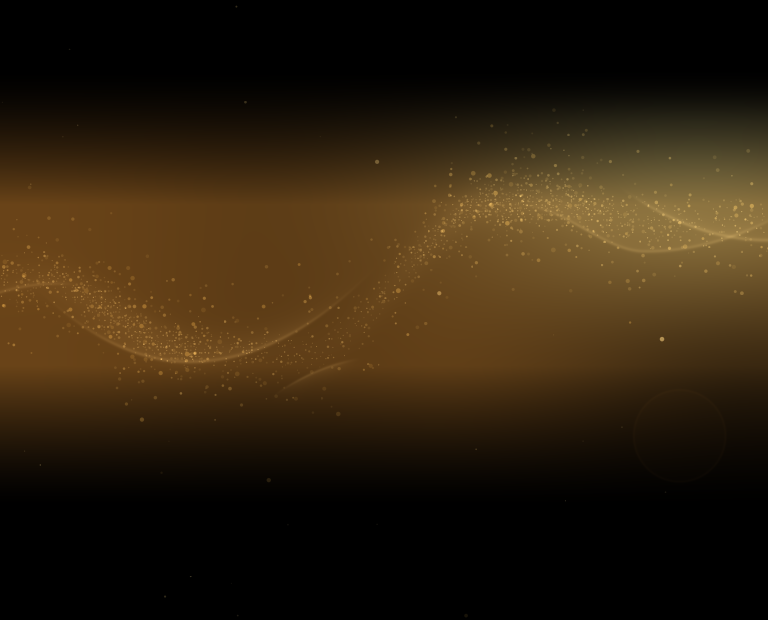
Give the GLSL for this background, as a Shadertoy shader.

```glsl
// Golden dust drifting along silky waves over a brown band with dark borders.

const vec3 BROWN = vec3(0.375, 0.240, 0.085);
const vec3 OLIVE_GLOW = vec3(0.165, 0.205, 0.160);
const vec3 SILK = vec3(0.50, 0.43, 0.29);
const vec3 GOLD = vec3(0.62, 0.49, 0.22);
const vec3 PALE_GOLD = vec3(0.72, 0.64, 0.42);

// Sine-free hash: three random values per cell.
vec3 hash32(vec2 p) {
    vec3 q = fract(p.xyx * vec3(0.1031, 0.1030, 0.0973));
    q += dot(q, q.yxz + 33.33);
    return fract((q.xxy + q.yzz) * q.zyx);
}

float bell(float d, float width) {
    return exp(-d * d / (width * width));
}

float parabola(float x, vec2 vertex, float bend) {
    return vertex.y + bend * (x - vertex.x) * (x - vertex.x);
}

// Soft window along x that fades in and out over the given length.
float span(float x, float start, float end, float fade) {
    return smoothstep(start, start + fade, x) * (1.0 - smoothstep(end - fade, end, x));
}

// Thin bright ridge with a veil fading upward; d is the height above it.
float silk(float d, float width, float veil) {
    float sheen = smoothstep(-width, width, d) * exp(-max(d, 0.0) / veil);
    return 0.55 * bell(d, width) + 0.45 * sheen;
}

// Centre line of the dust stream.
float streamHeight(float x) {
    float y = mix(0.550, 0.435, smoothstep(0.04, 0.26, x));
    y = mix(y, 0.672, smoothstep(0.40, 0.64, x));
    return y - 0.035 * smoothstep(0.72, 0.86, x);
}

float streamDensity(vec2 uv, float width) {
    float clusters = 0.30 + 0.70 * bell(uv.x - 0.17, 0.12) + 0.75 * bell(uv.x - 0.68, 0.14);
    return clusters * bell(uv.y - streamHeight(uv.x), width);
}

float disc(vec2 p, vec2 centre, float radius, float blur) {
    return 1.0 - smoothstep(radius - blur, radius + blur, length(p - centre));
}

// One jittered speck per cell, kept where the stream is dense enough.
float dust(vec2 p, float aspect, float cells, float radius, float width, float amount, float pixel) {
    vec2 cell = floor(p * cells);
    vec3 rnd = hash32(cell + cells);
    vec3 look = hash32(cell + cells * 3.0 + 17.0);
    vec2 centre = (cell + 0.2 + 0.6 * rnd.xy) / cells;
    float kept = step(rnd.z, amount * streamDensity(centre / vec2(aspect, 1.0), width));
    float size = radius * (0.55 + 0.65 * look.x);
    return kept * (0.25 + 0.75 * look.y * look.y) * disc(p, centre, size, pixel);
}

vec3 backdrop(vec2 uv) {
    float top = pow(clamp((0.885 - uv.y) / 0.215, 0.0, 1.0), 1.5);
    float bottom = pow(clamp((uv.y - 0.185) / 0.225, 0.0, 1.0), 1.4);
    float shade = smoothstep(0.55, 1.0, uv.x) * (1.0 - smoothstep(0.34, 0.64, uv.y));
    float warmth = 1.0 + 0.10 * bell(uv.x, 0.25) - 0.06 * bell(uv.x - 0.36, 0.15);
    vec3 colour = BROWN * top * bottom * warmth * (1.0 - 0.52 * shade);

    // Olive light at the upper right, cut short by the dark border.
    float reach = uv.y > 0.69 ? 0.135 : 0.19;
    float glow = bell(uv.x - 0.91, 0.32) * bell(uv.y - 0.69, reach);
    return colour + OLIVE_GLOW * glow * (1.0 - smoothstep(0.80, 0.90, uv.y));
}

float waves(vec2 uv) {
    float x = uv.x;
    float lead = parabola(x, vec2(0.075, 0.542), -2.5);
    float valley = parabola(x, vec2(0.247, 0.416), x < 0.247 ? 3.0 : 2.6);
    float tail = parabola(x, vec2(0.50, 0.424), -3.0);
    float crest = x < 0.84 ? mix(0.668, 0.594, smoothstep(0.68, 0.84, x))
                           : parabola(x, vec2(0.84, 0.594), 1.9);
    float sweep = parabola(x, vec2(1.0, 0.612), 2.3);

    float light = 0.40 * span(x, -0.10, 0.11, 0.06) * silk(uv.y - lead, 0.0028, 0.008);
    light += 0.60 * span(x, 0.04, 0.50, 0.15) * silk(uv.y - valley, 0.0032, 0.022);
    light += 0.45 * span(x, 0.35, 0.475, 0.05) * silk(tail - uv.y, 0.0025, 0.012);
    light += 0.48 * span(x, 0.66, 1.05, 0.10) * silk(uv.y - crest, 0.0030, 0.022);
    light += 0.55 * span(x, 0.80, 1.20, 0.08) * silk(uv.y - sweep, 0.0032, 0.012);
    return light;
}

void mainImage(out vec4 fragColor, in vec2 fragCoord) {
    vec2 uv = fragCoord / iResolution.xy;
    float aspect = iResolution.x / iResolution.y;
    float pixel = 0.7 / iResolution.y;
    vec2 p = uv * vec2(aspect, 1.0);

    vec3 colour = backdrop(uv);
    colour += SILK * (0.50 * waves(uv) + 0.10 * streamDensity(uv, 0.035));

    // Dust layers, from fine and dense to coarse and scattered.
    for (int i = 0; i < 4; i++) {
        float k = float(i);
        float cells = 210.0 * pow(0.58, k);
        float specks = dust(p, aspect, cells, 0.0011 + 0.0007 * k, 0.026 + 0.027 * k, 0.62 - 0.07 * k, pixel);
        colour += mix(PALE_GOLD, GOLD, k / 3.0) * specks * 0.36;
    }

    // Stray bright motes and a faint lens circle.
    float motes = disc(p, vec2(0.862 * aspect, 0.453), 0.0036, pixel);
    motes += 0.6 * disc(p, vec2(0.491 * aspect, 0.739), 0.0033, pixel);
    motes += 0.7 * disc(p, vec2(0.572 * aspect, 0.527), 0.0033, pixel);
    colour += PALE_GOLD * 0.55 * motes;
    vec2 lens = vec2(0.885 * aspect, 0.297);
    colour += BROWN * (0.025 * disc(p, lens, 0.074, 0.003) + 0.05 * bell(length(p - lens) - 0.074, 0.002));

    fragColor = vec4(clamp(colour, 0.0, 1.0), 1.0);
}
```
